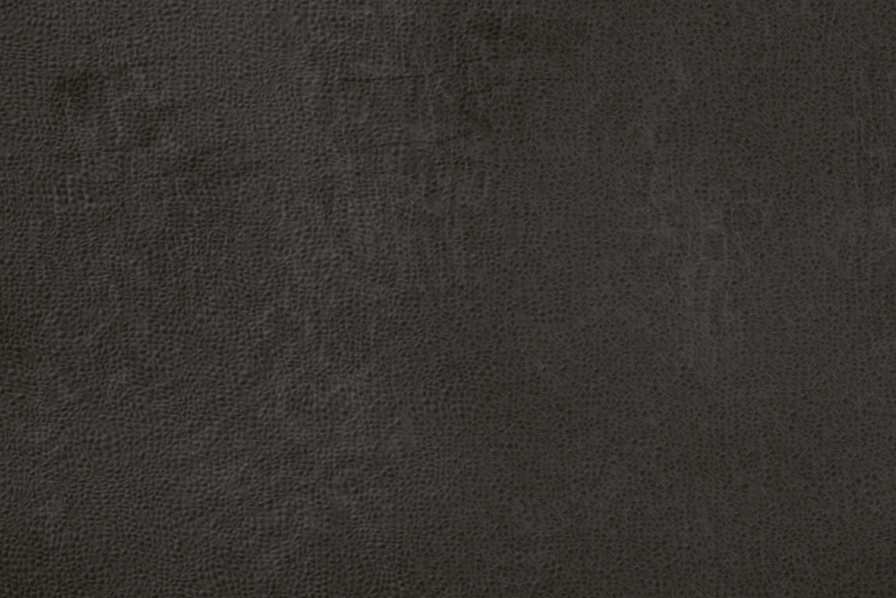
Give the GLSL for this texture, as a Shadertoy shader.

```glsl
const vec3 DARK_HIDE = vec3(0.170, 0.150, 0.132);
const vec3 PALE_HIDE = vec3(0.290, 0.280, 0.268);
const vec2 GRAIN_SCALE = vec2(88.0, 102.0);

float hash(vec2 p) {
    return fract(sin(dot(p, vec2(127.1, 311.7))) * 43758.5453);
}

vec2 hash2(vec2 p) {
    return vec2(hash(p), hash(p + 57.3));
}

float noise(vec2 p) {
    vec2 i = floor(p);
    vec2 f = fract(p);
    f = f * f * (3.0 - 2.0 * f);
    float low = mix(hash(i), hash(i + vec2(1, 0)), f.x);
    float high = mix(hash(i + vec2(0, 1)), hash(i + vec2(1, 1)), f.x);
    return mix(low, high, f.y);
}

float fbm(vec2 p, int octaves) {
    float sum = 0.0;
    float total = 0.0;
    float weight = 1.0;
    for (int i = 0; i < octaves; i++) {
        sum += weight * noise(p);
        total += weight;
        weight *= 0.5;
        p = mat2(1.6, 1.2, -1.2, 1.6) * p + 13.7;
    }
    return sum / total;
}

// Distance gap between the two nearest cell centres: zero in the furrows
float pebble(vec2 p) {
    vec2 cell = floor(p);
    float nearest = 8.0;
    float second = 8.0;
    for (int y = -1; y <= 1; y++) {
        for (int x = -1; x <= 1; x++) {
            vec2 id = cell + vec2(x, y);
            float d = length(id + 0.1 + 0.8 * hash2(id) - p);
            second = min(second, max(nearest, d));
            nearest = min(nearest, d);
        }
    }
    return second - nearest;
}

// Thin bright lines where the noise crosses its middle value
float ridge(vec2 p, float sharpness) {
    return pow(1.0 - abs(2.0 * noise(p) - 1.0), sharpness);
}

vec2 rotate(vec2 p, float angle) {
    float c = cos(angle);
    float s = sin(angle);
    return vec2(c * p.x + s * p.y, c * p.y - s * p.x);
}

float blob(vec2 p, vec2 centre, vec2 radius) {
    vec2 d = (p - centre) / radius;
    return exp(-dot(d, d));
}

// Broad uneven light across the hide
float shading(vec2 p) {
    float light = 0.45 * (fbm(p * 3.5, 3) - 0.5);
    light += 0.13 * blob(p, vec2(0.1, 0.85), vec2(0.6, 0.35));
    light += 0.08 * blob(p, vec2(0.45, 0.28), vec2(0.4, 0.12));
    light -= 0.22 * blob(p, vec2(0.0, 0.43), vec2(0.06, 0.09));
    light -= 0.14 * blob(p, vec2(1.28, 0.23), vec2(0.16, 0.08));
    light -= 0.12 * (1.0 - smoothstep(0.0, 0.2, p.y));
    return light;
}

// Upright wrinkles above, slanted ones at the lower left
float wrinkles(vec2 p) {
    float upper = smoothstep(0.3, 0.65, p.y);
    float slanted = (1.0 - upper) * (1.0 - smoothstep(0.6, 1.2, p.x));
    float upright = ridge(p * vec2(75.0, 22.0), 4.0) - 0.28;
    float diagonal = ridge(rotate(p, 0.55) * vec2(20.0, 70.0), 4.0) - 0.28;
    float patches = smoothstep(0.3, 0.7, fbm(p * vec2(11.0, 5.0) + 4.0, 3));
    return (upright * mix(0.35, 1.0, upper) + diagonal * slanted) * patches;
}

float creases(vec2 p) {
    float region = smoothstep(0.55, 0.8, p.y) * (1.0 - smoothstep(0.7, 1.1, p.x));
    region *= smoothstep(0.4, 0.65, noise(p * 6.0 + 31.0));
    return region * ridge(rotate(p, 0.12) * vec2(4.0, 26.0), 10.0);
}

void mainImage(out vec4 fragColor, in vec2 fragCoord) {
    vec2 p = fragCoord / iResolution.y;
    vec2 bend = vec2(fbm(p * 14.0, 2), fbm(p * 14.0 + 71.0, 2)) - 0.5;
    vec2 q = p + 0.022 * bend;

    // Grain lit from the upper left
    vec2 g = q * GRAIN_SCALE;
    float furrow = pebble(g);
    float relief = furrow - pebble(g + vec2(-0.3, 0.36));

    // Pale furrow lines, strongest on the right
    float veinArea = mix(0.3, 1.0, smoothstep(0.45, 1.05, p.x + 0.4 * bend.y));
    float vein = (1.0 - smoothstep(0.02, 0.36, furrow) - 0.42) * veinArea;

    float tone = 0.38 + shading(p);
    tone += 0.95 * relief * mix(1.0, 0.7, veinArea);
    tone += 0.42 * vein + 0.42 * wrinkles(q) - 0.45 * creases(q);
    tone += 0.38 * (noise(p * 190.0) - 0.5);

    fragColor = vec4(mix(DARK_HIDE, PALE_HIDE, clamp(tone, -0.35, 1.4)), 1.0);
}
```
